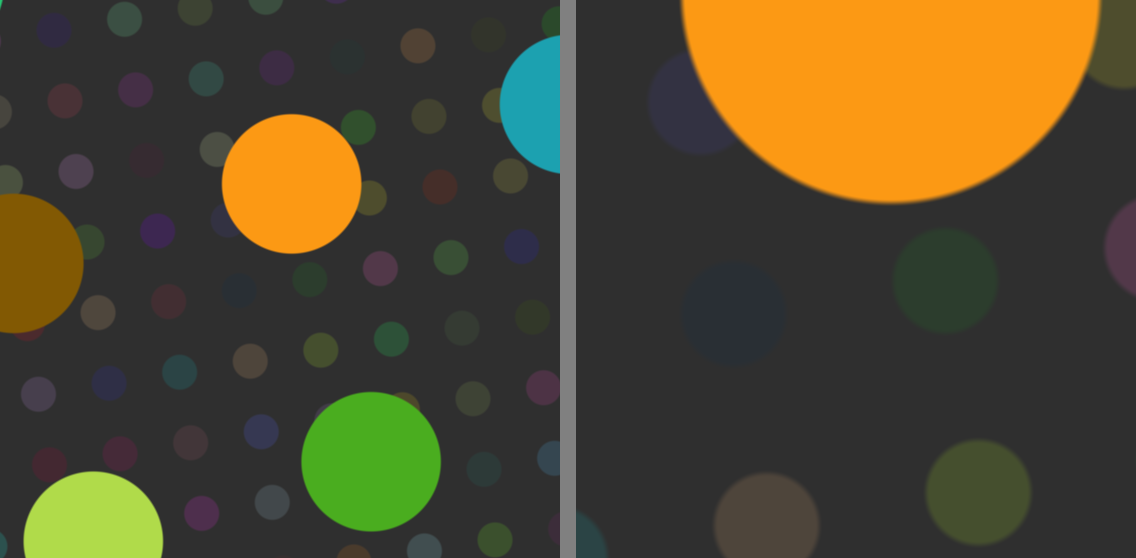
Left, the full canvas; right, a detail of the centre.
This pattern is drawn by a WebGL 2 fragment shader. Its source:

```glsl
#version 300 es
precision highp float;
// Two tilted square lattices of discs on charcoal: small, faint tinted dots
// beneath large, bright ones. Each lattice is folded to its nearest cell;
// the cell index picks the colour. Lengths are fractions of canvas width.

#define SMALL_SPACING 0.12757
#define SMALL_ANGLE 0.1548
#define SMALL_RADIUS 0.0312
#define SMALL_ANCHOR vec2(0.5729, 0.3711)
#define TINT_STRENGTH 0.17
#define BIG_SPACING 0.516
#define BIG_ANGLE 0.2787
#define BIG_RADIUS 0.1245
#define BIG_ANCHOR vec2(0.5208, 0.6680)
#define EDGE_SOFTNESS 0.0024

uniform vec2 u_resolution;
out vec4 fragColor;

const vec3 CHARCOAL = vec3(0.184);
const vec3 DISC_COLOURS[6] = vec3[6](
  vec3(0.99, 0.60, 0.08),  // orange
  vec3(0.29, 0.68, 0.12),  // green
  vec3(0.11, 0.63, 0.69),  // teal
  vec3(0.15, 0.78, 0.45),  // mint
  vec3(0.51, 0.35, 0.01),  // brown
  vec3(0.69, 0.86, 0.29)   // lime
);

// Integer hash of a cell index to three values in 0..1
vec3 hashColour(vec2 cell) {
  uvec3 v = uvec3(ivec3(ivec2(cell) + 64, 7));
  v = v * 1664525u + 1013904223u;
  v.x += v.y * v.z; v.y += v.z * v.x; v.z += v.x * v.y;
  v ^= v >> 16u;
  v.x += v.y * v.z; v.y += v.z * v.x; v.z += v.x * v.y;
  return vec3(v >> 8u) / 16777216.0;
}

// Distance to the nearest lattice point, with that point's index in cell
float latticeDistance(vec2 p, vec2 anchor, float angle, float spacing, out vec2 cell) {
  float c = cos(angle), s = sin(angle);
  vec2 d = p - anchor;
  vec2 q = vec2(c * d.x + s * d.y, c * d.y - s * d.x) / spacing;
  cell = floor(q + 0.5);
  return length(q - cell) * spacing;
}

// Soft-edged coverage of a disc
float disc(float dist, float radius) {
  float soft = max(EDGE_SOFTNESS, 0.75 / u_resolution.x);
  return 1.0 - smoothstep(radius - soft, radius + soft, dist);
}

void main() {
  vec2 p = gl_FragCoord.xy / u_resolution.x;
  vec3 colour = CHARCOAL;
  vec2 cell;

  // Faint dots, each with a random tint
  float dist = latticeDistance(p, SMALL_ANCHOR, SMALL_ANGLE, SMALL_SPACING, cell);
  colour = mix(colour, hashColour(cell), TINT_STRENGTH * disc(dist, SMALL_RADIUS));

  // Bright discs, cycling through the palette along both axes
  dist = latticeDistance(p, BIG_ANCHOR, BIG_ANGLE, BIG_SPACING, cell);
  int index = int(mod(2.0 * cell.x - cell.y + 0.5, 6.0));
  colour = mix(colour, DISC_COLOURS[index], disc(dist, BIG_RADIUS));

  fragColor = vec4(colour, 1.0);
}
```
